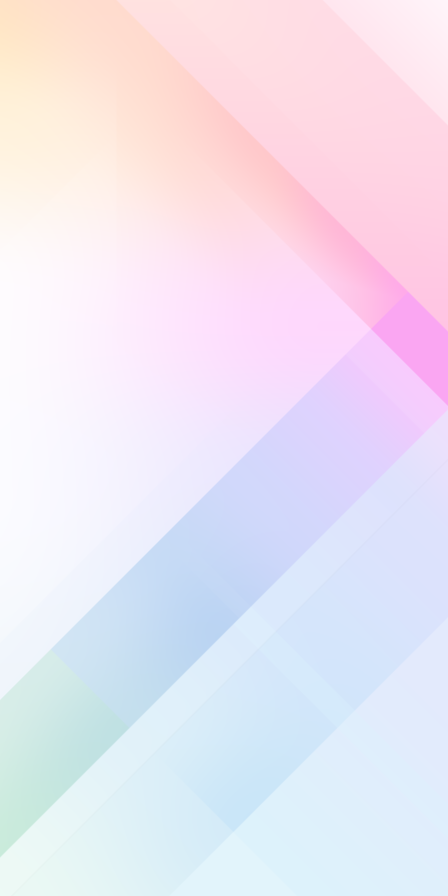
Reproduce this background procedurally as a Shadertoy shader.

```glsl
// Pastel gradient background of translucent diagonal panels crossing at right angles.

// Panel edges: FALL_* lie along x + y, RISE_* along y - x
#define FALL_CORNER 2.72
#define FALL_TOP    2.26
#define FALL_BOTTOM 2.094
#define FALL_TEAL   0.664
#define RISE_TOP    0.4375
#define RISE_BOTTOM 0.086
#define RISE_LINE  -0.026
#define RISE_LOW   -0.378
#define EDGE_PIXELS 0.9

const vec3 WHITE = vec3(1.0);

// Antialiased step along a diagonal coordinate
float edge(float v) {
    float w = EDGE_PIXELS * 1.4 / iResolution.x;
    return smoothstep(-w, w, v);
}

float strip(float v, float lo, float hi) {
    return edge(v - lo) * edge(hi - v);
}

// Blend towards the next colour stop
vec3 stop(vec3 c, vec3 next, float from, float to, float v) {
    return mix(c, next, smoothstep(from, to, v));
}

// Broad wash: white on the left, peach over pink over blue on the right
vec3 wash(vec2 p) {
    vec3 left = vec3(0.95, 0.97, 0.985);
    left = stop(left, vec3(0.985, 0.985, 1.0), 0.4, 0.9, p.y);
    left = stop(left, vec3(0.995, 0.985, 0.995), 0.9, 1.4, p.y);
    left = stop(left, vec3(1.0, 0.95, 0.86), 1.35, 1.75, p.y);
    vec3 right = vec3(0.87, 0.91, 0.985);
    right = stop(right, vec3(0.92, 0.89, 0.995), 0.6, 1.0, p.y);
    right = stop(right, vec3(0.995, 0.845, 0.99), 0.95, 1.27, p.y);
    right = stop(right, vec3(1.0, 0.87, 0.87), 1.27, 1.65, p.y);
    vec3 c = mix(left, right, smoothstep(-0.05, 0.72, p.x));
    float corner = 1.0 - smoothstep(0.0, 0.30, distance(p, vec2(0.0, 2.0)));
    return mix(c, vec3(1.0, 0.90, 0.74), 0.8 * corner);
}

// Peach to magenta shadow under the long falling edge
vec3 warmBand(vec3 c, vec2 p, float s) {
    vec3 tint = vec3(1.0, 0.85, 0.80);
    tint = stop(tint, vec3(1.0, 0.78, 0.79), 0.3, 0.58, p.x);
    tint = stop(tint, vec3(1.0, 0.71, 0.84), 0.58, 0.78, p.x);
    tint = stop(tint, vec3(1.0, 0.65, 0.92), 0.76, 0.94, p.x);
    float across = smoothstep(FALL_BOTTOM - 0.04, FALL_TOP, s);
    float solid = max(across, smoothstep(0.66, 0.94, p.x));
    float panel = edge(s - FALL_BOTTOM) * mix(0.18, 0.95, solid);
    float haze = 0.85 * smoothstep(1.8, FALL_TOP, s);
    return mix(c, tint, mix(haze, panel, smoothstep(0.35, 0.65, p.x)));
}

// Pink panels at the upper right
vec3 pinkPanels(vec2 p, float s) {
    vec3 c = mix(vec3(1.0, 0.77, 0.89), vec3(1.0, 0.885, 0.88), clamp((p.y - 1.28) / 0.72, 0.0, 1.0));
    c = mix(c, vec3(1.0, 0.83, 0.90), 0.5 * smoothstep(2.35, FALL_CORNER, s));
    c = mix(c, WHITE, 0.06 * edge(s - 2.38) * smoothstep(1.3, 1.9, p.y));
    vec3 corner = mix(vec3(1.0, 0.90, 0.935), vec3(1.0, 0.96, 0.98), clamp((s - FALL_CORNER) / 0.28, 0.0, 1.0));
    return mix(c, corner, edge(s - FALL_CORNER));
}

// Rising band: green, teal, blue, violet, magenta
vec3 coolBand(float s, float d) {
    float fade = smoothstep(RISE_BOTTOM, RISE_TOP, d);
    vec3 green = mix(vec3(0.79, 0.92, 0.86), vec3(0.75, 0.88, 0.89), smoothstep(0.1, FALL_TEAL, s));
    green = mix(green, vec3(0.90, 0.955, 0.93), 0.6 * fade);
    vec3 blue = mix(vec3(0.77, 0.875, 0.93), vec3(0.73, 0.83, 0.95), smoothstep(FALL_TEAL, 1.1, s));
    blue = stop(blue, vec3(0.82, 0.845, 0.985), 1.05, 1.5, s);
    blue = stop(blue, vec3(0.87, 0.825, 0.995), 1.45, 1.82, s);
    blue = stop(blue, vec3(0.965, 0.78, 0.99), 1.75, FALL_BOTTOM, s);
    blue = mix(blue, vec3(0.87, 0.92, 0.98), 0.5 * fade * (1.0 - smoothstep(0.8, 1.6, s)));
    blue = mix(blue, WHITE, 0.08 * strip(s, 1.98, FALL_BOTTOM));
    blue = mix(blue, WHITE, 0.05 * strip(s, 1.154, 1.206) * (1.0 - fade));
    vec3 c = mix(green, blue, edge(s - FALL_TEAL));
    return mix(c, vec3(0.98, 0.65, 0.95), edge(s - FALL_BOTTOM));
}

// Pale icy panels at the lower right
vec3 icePanels(float s, float d) {
    vec3 c = vec3(0.92, 0.975, 0.955);
    c = stop(c, vec3(0.86, 0.935, 0.975), 0.0, 0.75, s);
    c = stop(c, vec3(0.835, 0.90, 0.985), 0.7, 1.3, s);
    c = stop(c, vec3(0.865, 0.885, 0.99), 1.25, 1.75, s);
    c = stop(c, vec3(0.93, 0.88, 0.99), 1.75, 2.06, s);
    // Shade that deepens towards the lowest panel
    float depth = smoothstep(RISE_LINE + 0.05, RISE_LOW, d);
    float spread = exp(-pow((s - 0.72) / 0.42, 2.0));
    float shade = mix(0.3, 0.7, edge(s - FALL_TEAL)) * depth * spread;
    c = mix(c, vec3(0.76, 0.885, 0.97), shade);
    // Lowest panel and crossing light strips
    vec3 low = mix(vec3(0.875, 0.955, 0.985), vec3(0.895, 0.92, 0.99), smoothstep(0.6, 1.5, s));
    low = mix(low, WHITE, 0.12 * edge(FALL_TEAL - s));
    c = mix(c, low, 0.9 * edge(RISE_LOW - d));
    c = mix(c, vec3(0.86, 0.95, 0.99), 0.32 * strip(s, 1.128, 1.206));
    // Bright strip ending in a faint crease
    c = mix(c, WHITE, 0.14 * strip(d, RISE_LINE, RISE_BOTTOM) * (1.0 - smoothstep(1.3, 1.9, s)));
    float crease = 1.0 - smoothstep(0.0, 0.005, abs(d - RISE_LINE));
    return c * (1.0 - 0.015 * crease);
}

void mainImage(out vec4 fragColor, in vec2 fragCoord) {
    vec2 p = fragCoord / iResolution.xy * vec2(1.0, 2.0);
    float s = p.x + p.y;
    float d = p.y - p.x;

    vec3 color = warmBand(wash(p), p, s);
    // Faint overlays on the wash
    color = mix(color, WHITE, 0.10 * edge(1.44 - d) * smoothstep(1.0, 1.44, d) * (1.0 - smoothstep(1.7, 2.0, s)));
    float column = smoothstep(1.15, 1.5, p.y) * (1.0 - smoothstep(1.7, 1.88, p.y));
    color = mix(color, WHITE, 0.10 * edge(0.26 - p.x) * smoothstep(0.0, 0.26, p.x) * column);
    color = mix(color, vec3(0.86, 0.90, 0.98), 0.12 * edge(0.565 - d) * (1.0 - smoothstep(1.2, 1.8, s)));

    color = mix(color, coolBand(s, d), edge(RISE_TOP - d));
    color = mix(color, icePanels(s, d), edge(RISE_BOTTOM - d));
    color = mix(color, pinkPanels(p, s), edge(s - FALL_TOP));
    fragColor = vec4(color, 1.0);
}
```
